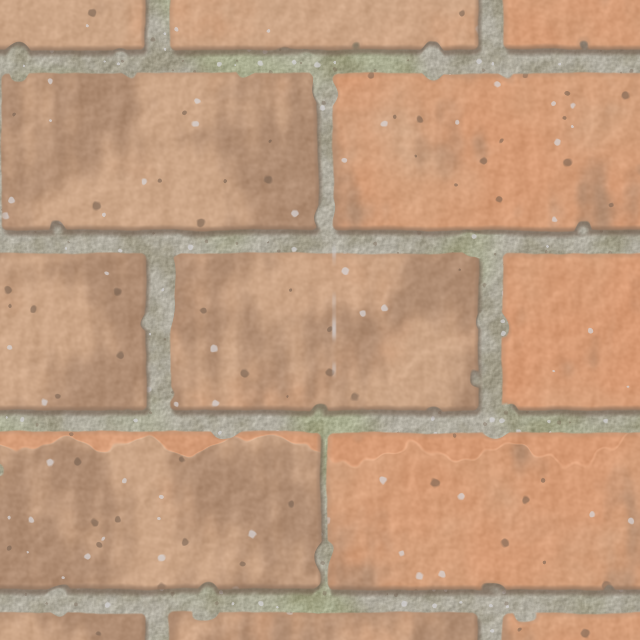
Write a three.js fragment shader that draws this texture.

```glsl
varying vec2 vUv;

const vec2 PITCH = vec2(0.52, 0.281);
const float FIRST_BED = 0.061;
const float BED_WIDTH = 0.036;
const vec3 PALE_CLAY = vec3(0.80, 0.65, 0.53);
const vec3 WARM_CLAY = vec3(0.83, 0.63, 0.49);
const vec3 FIRED_CLAY = vec3(0.85, 0.585, 0.43);
const vec3 GRIME = vec3(0.67, 0.535, 0.435);
const vec3 SHADOW = vec3(0.45, 0.37, 0.31);
const vec3 MORTAR = vec3(0.70, 0.68, 0.63);
const vec3 MORTAR_DARK = vec3(0.62, 0.595, 0.52);
const vec3 LIME = vec3(0.84, 0.83, 0.84);

float hash(vec2 p) {
  vec3 q = fract(p.xyx * 0.1031);
  q += dot(q, q.yzx + 33.33);
  return fract((q.x + q.y) * q.z);
}

float corner(vec2 cell, vec2 offset) {
  float angle = 6.2832 * hash(cell);
  return dot(vec2(cos(angle), sin(angle)), offset);
}

float noise(vec2 p) {
  vec2 i = floor(p), f = fract(p), e = vec2(1.0, 0.0);
  vec2 u = f * f * f * (f * (f * 6.0 - 15.0) + 10.0);
  float below = mix(corner(i, f), corner(i + e, f - e), u.x);
  float above = mix(corner(i + e.yx, f - e.yx), corner(i + 1.0, f - 1.0), u.x);
  return mix(below, above, u.y);
}

float fbm(vec2 p) {
  float sum = 0.0, amp = 0.6;
  for (int k = 0; k < 4; k++) {
    sum += amp * noise(p);
    p = p * 2.03 + 17.3;
    amp *= 0.5;
  }
  return sum;
}

float relief(vec2 p, float scale) {
  return fbm(p * scale + vec2(-0.12, 0.12)) - fbm(p * scale);
}

float specks(vec2 p, float scale, float density) {
  vec2 g = p * scale, cell = floor(g);
  vec2 centre = 0.3 + 0.4 * vec2(hash(cell + 3.7), hash(cell + 9.2));
  float radius = mix(0.1, 0.28, hash(cell + 5.3));
  float dist = length(fract(g) - centre) + 0.08 * noise(g * 4.0);
  return step(hash(cell + 7.1), density) * (1.0 - smoothstep(radius * 0.5, radius, dist));
}

float boxDistance(vec2 p, vec2 halfSize, float radius) {
  vec2 q = abs(p) - halfSize + radius;
  return length(max(q, 0.0)) + min(max(q.x, q.y), 0.0) - radius;
}

vec3 mortarColor(vec2 p) {
  vec3 c = mix(MORTAR_DARK, MORTAR, smoothstep(-0.35, 0.2, fbm(p * 16.0)));
  c = mix(c, c * vec3(0.96, 1.0, 0.90), smoothstep(0.0, 0.35, noise(p * 5.0 + 4.0)));
  c += 0.22 * relief(p, 55.0) + 0.07 * noise(p * 170.0);
  c = mix(c, LIME, 0.7 * specks(p, 45.0, 0.12));
  return mix(c, SHADOW, 0.35 * specks(p + 0.37, 60.0, 0.08));
}

vec3 brickColor(vec2 p, vec2 local, vec2 halfSize, vec2 id) {
  vec2 centre = p - local, q = p + 3.0 * hash(id + 21.0);
  // Firing warms to the right, soot gathers on the lower left courses
  float warmth = smoothstep(0.35, 1.0, centre.x);
  float soot = (1.0 - warmth) * (1.0 - smoothstep(0.8, 1.0, centre.y));
  vec3 c = mix(PALE_CLAY, WARM_CLAY, smoothstep(-0.35, 0.35, fbm(q * 6.0) + warmth - 0.4));
  c = mix(c, FIRED_CLAY, 0.65 * warmth * smoothstep(-0.3, 0.3, fbm(q * 4.0 + 8.0)));
  float rim = abs(local.x) / halfSize.x - 0.5;
  float stain = fbm(q * 5.5) + 0.25 * noise(q * vec2(38.0, 9.0)) + 0.3 * rim;
  c = mix(c, GRIME, 0.9 * smoothstep(-0.15, 0.3, stain + mix(-0.35, 0.1, soot)));
  // Flaked upper face on one course
  float limit = 0.027 + 0.06 * noise(vec2(p.x * 8.0, 2.3)) + 0.02 * noise(p * 32.0);
  float flaked = limit - halfSize.y + local.y;
  float course = 1.0 - step(0.5, abs(id.y));
  c = mix(c, mix(WARM_CLAY, FIRED_CLAY, 0.6), 0.85 * course * smoothstep(-0.0015, 0.0015, flaked));
  c += 0.05 * course * (1.0 - smoothstep(0.0, 0.004, abs(flaked)));
  // Grain, pits and lime spots
  c += 0.13 * relief(p, 24.0) + 0.03 * noise(p * 130.0) + 0.03 * noise(q * vec2(60.0, 8.0));
  c = mix(c, SHADOW, 0.55 * specks(p, 30.0, 0.07));
  return mix(c, LIME, 0.7 * specks(p + 0.53, 34.0, 0.05));
}

void main() {
  vec2 p = vUv;
  float row = floor((p.y - FIRST_BED) / PITCH.y), odd = mod(row, 2.0);
  float firstJoint = mix(0.508, 0.246, odd);
  vec2 id = vec2(floor((p.x - firstJoint) / PITCH.x), row);
  vec2 local = p - vec2(firstJoint, FIRST_BED) - (id + 0.5) * PITCH;
  // Worn brick outline and the shade it throws
  float joint = mix(0.010 + 0.008 * max(row, 0.0), 0.038, odd);
  vec2 halfSize = 0.5 * (PITCH - vec2(joint, BED_WIDTH));
  vec2 jitter = 0.003 * (vec2(hash(id + 2.0), hash(id + 11.0)) - 0.5);
  vec2 worn = local + jitter + 0.006 * vec2(fbm(p * 11.0), fbm(p * 11.0 + 31.0));
  float chip = 0.014 * smoothstep(0.22, 0.5, noise(p * 17.0 + 5.0));
  float edge = boxDistance(worn, halfSize, 0.009) + chip;
  float shade = boxDistance(worn + vec2(-0.004, 0.008), halfSize, 0.009) + chip;
  vec3 mortar = mix(mortarColor(p), SHADOW, 0.65 * (1.0 - smoothstep(-0.005, 0.005, shade)));
  // Rounded arrises, darker below and to the right
  vec3 brick = brickColor(p, local, halfSize, id);
  float lower = 1.0 - smoothstep(0.0, 0.009, halfSize.y + worn.y);
  float right = 1.0 - smoothstep(0.0, 0.008, halfSize.x - worn.x);
  brick = mix(brick, SHADOW, 0.6 * max(lower, 0.6 * right));
  brick = mix(brick, GRIME, 0.35 * smoothstep(-0.010, 0.0, edge));
  vec3 color = mix(brick, mortar, smoothstep(-0.002, 0.002, edge));
  // Lime run on the middle brick
  float run = 1.0 - smoothstep(0.001, 0.005, abs(p.x - 0.522));
  run *= 1.0 - smoothstep(0.08, 0.11, abs(p.y - 0.515));
  color = mix(color, LIME, 0.75 * run * smoothstep(-0.25, 0.3, noise(vec2(3.3, p.y * 22.0))));
  gl_FragColor = vec4(clamp(color, 0.0, 1.0), 1.0);
}
```
